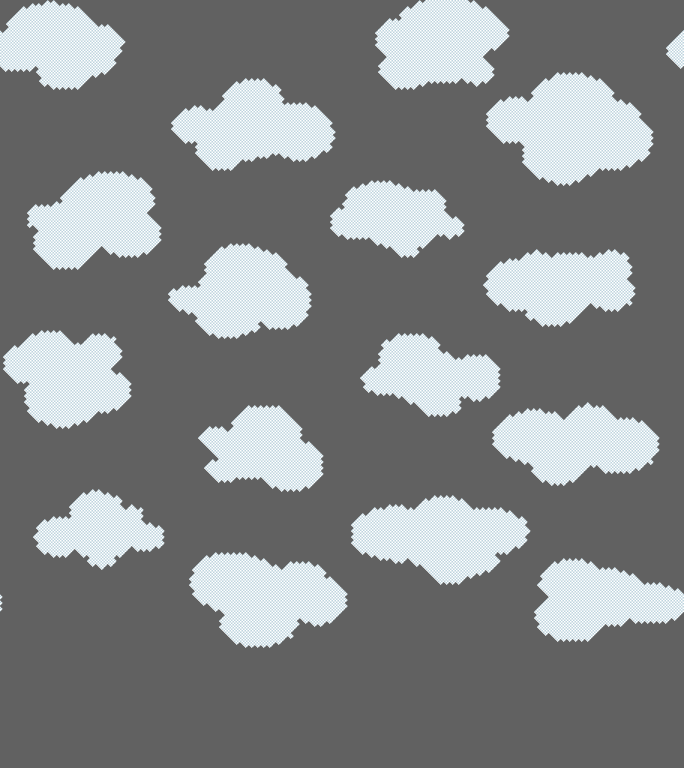
Give the GLSL for this pattern, as a Shadertoy shader.

```glsl
// Scattered lumpy clouds with zigzag rims and a fine two-tone checker on flat grey.

const vec3 GREY = vec3(0.38);
const vec3 WHITE = vec3(1.0);
const vec3 PALE_BLUE = vec3(0.74, 0.83, 0.87);

const float CELL = 1.0 / 512.0;    // checker cell, in canvas heights
const float TOOTH = 4.0 / 512.0;   // spacing of the rim teeth
const int COLUMNS = 4;
const int ROWS = 4;
const int LOBES = 5;
const float ROW_STEP = 0.207;
const float TAU = 6.28319;

// Sine-free hash: two values in 0..1 for a 2D key.
vec2 hash22(vec2 key) {
    vec3 h = fract(vec3(key.xyx) * vec3(0.1031, 0.1030, 0.0973));
    h += dot(h, h.yzx + 33.33);
    return fract((h.xx + h.yz) * h.zy);
}

// Approximate signed distance to an axis-aligned ellipse.
float ellipseDistance(vec2 p, vec2 radii) {
    return (length(p / radii) - 1.0) * min(radii.x, radii.y);
}

// One cloud: a flat core with random lobes around it.
float cloudDistance(vec2 p, vec2 seed) {
    float d = ellipseDistance(p, vec2(0.053, 0.037));
    for (int i = 0; i < LOBES; i++) {
        vec2 key = seed + vec2(float(i) * 7.0, 19.0);
        vec2 rnd = hash22(key);
        float angle = TAU * (float(i) + 0.95 * rnd.x) / float(LOBES);
        vec2 offset = vec2(0.062, 0.032) * vec2(cos(angle), sin(angle));
        float radius = mix(0.014, 0.040, rnd.y);
        float stretch = mix(1.1, 1.7, hash22(key + 53.0).x);
        d = min(d, ellipseDistance(p - offset, radius * vec2(stretch, 1.0)));
    }
    return d;
}

// All clouds on a staggered, jittered grid that wraps sideways.
float skyDistance(vec2 p, float aspect) {
    float d = 1.0;
    for (int col = 0; col < COLUMNS; col++) {
        for (int row = 0; row < ROWS; row++) {
            vec2 id = vec2(float(col), float(row));
            vec2 seed = id * vec2(31.0, 57.0) + 11.0;
            vec2 jitter = (hash22(seed) - 0.5) * vec2(0.07, 0.024);
            float stagger = 0.09 * mod(id.x, 2.0);
            vec2 centre = vec2(0.10 + id.x * aspect / float(COLUMNS),
                               0.925 - stagger - id.y * ROW_STEP);
            vec2 q = p - centre - jitter;
            q.x -= aspect * round(q.x / aspect);
            if (abs(q.x) > 0.16 || abs(q.y) > 0.11) continue;
            float size = mix(0.87, 1.1, hash22(seed + 5.0).x);
            d = min(d, cloudDistance(q / size, seed) * size);
        }
    }
    return d;
}

// Centre of the diamond that holds p, on a grid turned by 45 degrees.
vec2 diamondCentre(vec2 p, float width) {
    vec2 turned = vec2(p.x + p.y, p.x - p.y);
    vec2 c = (floor(turned / width) + 0.5) * width;
    return 0.5 * vec2(c.x + c.y, c.x - c.y);
}

// Two-tone checker.
vec3 checker(vec2 p, float cell) {
    vec2 id = floor(p / cell);
    return mix(PALE_BLUE, WHITE, mod(id.x + id.y, 2.0));
}

// Whole diamonds are in or out of a cloud, which gives a toothed rim.
vec3 skyColour(vec2 p, float aspect) {
    float d = skyDistance(diamondCentre(p, TOOTH), aspect);
    return d < 0.0 ? checker(p, CELL) : GREY;
}

void mainImage(out vec4 fragColor, in vec2 fragCoord) {
    float aspect = iResolution.x / iResolution.y;
    vec3 colour = vec3(0.0);
    // Four samples per pixel smooth the edges at any size.
    for (int i = 0; i < 4; i++) {
        vec2 shift = vec2(float(i % 2), float(i / 2)) * 0.5 - 0.25;
        colour += skyColour((fragCoord + shift) / iResolution.y, aspect);
    }
    fragColor = vec4(colour * 0.25, 1.0);
}
```
